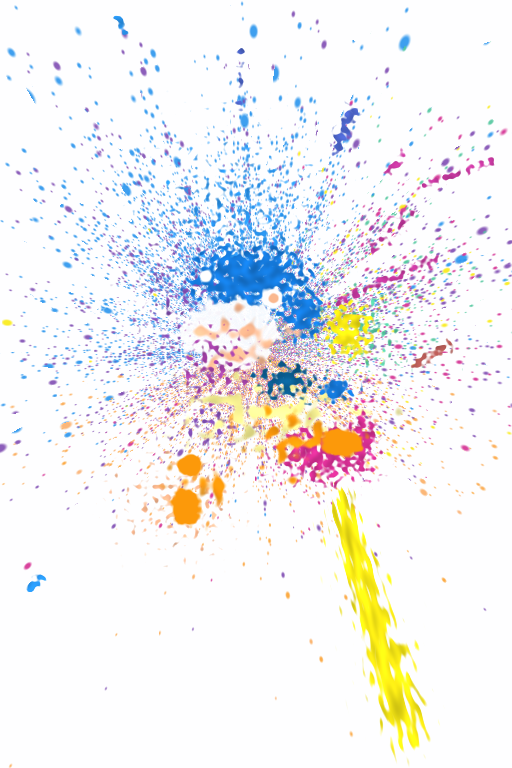
A WebGL 1 fragment shader for this background:

```glsl
precision highp float;
uniform vec2 u_resolution;

const float TAU = 6.2831853, FINE = 135., COARSE = 62.;
const vec3 PAPER = vec3(.995, .997, 1.);
const vec3 AZURE = vec3(.16, .58, .93);
const vec3 BLUE = vec3(.08, .47, .85);
const vec3 TEAL = vec3(.04, .36, .56);
const vec3 GREEN = vec3(.32, .78, .62);
const vec3 VIOLET = vec3(.5, .3, .7);
const vec3 MAGENTA = vec3(.83, .18, .57);
const vec3 PEACH = vec3(.98, .72, .56);
const vec3 ORANGE = vec3(.99, .6, .04);
const vec3 YELLOW = vec3(.98, .92, .08);
const vec3 RUST = vec3(.72, .36, .34);

vec2 hash2(vec2 p) {
  vec2 s = vec2(dot(p, vec2(127.1, 311.7)), dot(p, vec2(269.5, 183.3)));
  return fract(sin(s) * 43758.5);
}

float corner(vec2 cell, vec2 f, vec2 o) {
  float a = TAU * hash2(cell + o).x;
  return dot(vec2(cos(a), sin(a)), f - o);
}

float gradientNoise(vec2 p) {
  vec2 i = floor(p), f = fract(p), u = f * f * (3. - 2. * f);
  return mix(mix(corner(i, f, vec2(0, 0)), corner(i, f, vec2(1, 0)), u.x),
             mix(corner(i, f, vec2(0, 1)), corner(i, f, vec2(1, 1)), u.x), u.y);
}

// Grains whose coverage follows the density
vec3 powder(vec3 base, vec3 hue, float density, vec2 grain) {
  float soft = .06 + 90. / u_resolution.y;
  float cover = smoothstep(-soft, soft, gradientNoise(grain) + 1.25 * density - .7);
  vec3 tint = hue * (1. + .3 * gradientNoise(grain * .6 + 31.));
  return mix(base, tint, cover * smoothstep(.02, .15, density));
}

// Area holds centre and size
vec3 dust(vec3 base, vec3 hue, float amount, vec2 p, vec4 area, float scale) {
  vec2 d = (p - area.xy) / area.zw;
  return powder(base, hue, amount * exp(-dot(d, d)), p * scale + 300. * area.xy);
}

float spot(vec2 p, vec4 area) {
  float edge = .05 + 1. / (u_resolution.y * area.w);
  float wobble = .3 * gradientNoise(p * 70.) + .15 * gradientNoise(p * 160.);
  return smoothstep(edge, -edge, length((p - area.xy) / area.zw) - 1. + wobble);
}

// Clump along a segment between two ends
vec3 clump(vec3 base, vec3 hue, float amount, vec2 p, vec4 ends, float width) {
  vec2 a = p - ends.xy, b = ends.zw - ends.xy;
  float d = length(a - b * clamp(dot(a, b) / dot(b, b), 0., 1.)) / width;
  return powder(base, hue, amount * exp(-d * d), p * FINE + 50.);
}

// One radial fleck per log-polar cell: coverage and a random pick
vec2 fleck(vec2 p, float count, float density) {
  float r = max(length(p), .001);
  vec2 g = vec2(atan(p.y, p.x), log(r) / 1.7) * count / TAU;
  vec2 id = vec2(mod(floor(g.x), count), floor(g.y)) + count;
  vec2 place = hash2(id), trait = hash2(id + 57.3);
  float d = length(fract(g) - .5 - .4 * (place - .5)) - mix(.1, .32, trait.x * trait.x);
  float soft = .06 + .6 * count / (TAU * r * u_resolution.y);
  return vec2(step(hash2(id + 19.7).x, density) * smoothstep(soft, -soft, d), trait.y);
}

vec3 fleckColour(vec2 dir, float pick) {
  float right = smoothstep(.1, .8, dir.x), down = smoothstep(0., -.6, dir.y);
  vec3 c = mix(AZURE, VIOLET, step(.78 - .15 * abs(dir.x), pick));
  c = mix(c, GREEN, step(pick, .55 * right));
  c = mix(c, MAGENTA, step(pick, .36 * right + .15 * down));
  c = mix(c, YELLOW, step(pick, .12 * right));
  return mix(c, mix(PEACH, ORANGE, pick), step(abs(pick - .45), .28 * down));
}

void main() {
  vec2 p = (gl_FragCoord.xy - vec2(.5, .544) * u_resolution) / u_resolution.y;
  float r = length(p);
  vec2 dir = p / max(r, .001);
  vec3 col = PAPER;

  // Flying flecks, gathered into rays
  float reach = .75 * exp(-r * r / .042) + .12 * smoothstep(.62, .2, r);
  reach *= clamp(.65 + 1.7 * gradientNoise(dir * 9. + 4.), .12, 1.6);
  reach *= mix(.12, 1., smoothstep(-.26, .02, p.y));
  for (int i = 0; i < 5; i++) {
    vec2 f = fleck(p, 110. + 55. * float(i), reach);
    col = mix(col, fleckColour(dir, f.y), .9 * f.x);
  }

  // Blue crown and cloud
  col = dust(col, AZURE, .42, p, vec4(-.02, .16, .13, .14), FINE);
  col = dust(col, VIOLET, .36, p, vec4(-.09, .06, .08, .11), FINE);
  col = dust(col, BLUE, 1., p, vec4(-.008, .095, .085, .045), FINE);
  col = dust(col, BLUE, .9, p, vec4(.062, .047, .033, .038), FINE);

  // Pale heart with pink and violet dust
  col = mix(col, PAPER, .95 * spot(p, vec4(-.033, .022, .062, .046)));
  col = dust(col, PEACH, .55, p, vec4(-.02, .01, .075, .05), COARSE);
  col = dust(col, mix(VIOLET, MAGENTA, .4), .48, p, vec4(-.055, -.02, .07, .06), FINE);
  col = dust(col, VIOLET, .4, p, vec4(-.06, -.09, .07, .05), FINE);

  // Yellow, teal and magenta patches
  col = dust(col, mix(YELLOW, PAPER, .55), .6, p, vec4(.02, -.085, .13, .05), COARSE);
  col = dust(col, GREEN, .4, p, vec4(.14, .02, .07, .07), FINE);
  col = dust(col, YELLOW, .85, p, vec4(.12, .026, .036, .042), FINE);
  col = dust(col, TEAL, .75, p, vec4(.04, -.04, .045, .028), FINE);
  col = dust(col, BLUE, .8, p, vec4(.103, -.052, .028, .02), FINE);
  col = dust(col, MAGENTA, .8, p, vec4(.085, -.135, .066, .043), FINE);
  col = dust(col, MAGENTA, .8, p, vec4(.14, -.115, .02, .05), FINE);

  // Orange dust and clots
  col = dust(col, PEACH, .45, p, vec4(-.1, -.195, .085, .075), FINE);
  col = dust(col, ORANGE, .5, p, vec4(.055, -.11, .09, .055), COARSE);
  col = dust(col, ORANGE, .6, p, vec4(-.075, -.175, .045, .045), COARSE);
  col = mix(col, ORANGE, spot(p, vec4(-.092, -.205, .02, .025)));
  col = mix(col, ORANGE, spot(p, vec4(-.086, -.15, .016, .014)));
  col = mix(col, ORANGE, spot(p, vec4(.112, -.121, .027, .018)));

  // Bare gaps, one with a seed
  col = mix(col, PAPER, spot(p, vec4(.022, .068, .014, .014)));
  col = mix(col, PAPER, spot(p, vec4(-.065, .096, .008, .008)));
  col = mix(col, PEACH, spot(p, vec4(.023, .068, .006, .006)));

  // Yellow jet in widening filaments
  vec2 axis = normalize(vec2(.098, -.339)), q = p - vec2(.105, -.18);
  float along = dot(q, axis), across = dot(q, vec2(-axis.y, axis.x)) / (.7 + 1.3 * along);
  float span = smoothstep(-.02, .03, along) * smoothstep(.39, .3, along);
  float jet = .68 * exp(-across * across / .0005) + .24 * exp(-across * across / .003);
  col = powder(col, YELLOW, jet * span, vec2(across * 170., along * 42.));

  // Thrown clumps
  vec3 plum = mix(MAGENTA, VIOLET, .25), indigo = mix(BLUE, VIOLET, .5);
  col = clump(col, plum, .6, p, vec4(.096, .059, .233, .12), .009);
  col = clump(col, plum, .6, p, vec4(.174, .232, .194, .254), .009);
  col = clump(col, plum, .6, p, vec4(.22, .215, .305, .247), .007);
  col = clump(col, plum, .5, p, vec4(.155, .137, .2, .176), .014);
  col = clump(col, indigo, .75, p, vec4(.107, .267, .125, .31), .012);
  col = clump(col, indigo, .5, p, vec4(-.02, .31, -.02, .39), .006);
  col = clump(col, AZURE, .9, p, vec4(-.18, .432, -.171, .414), .005);
  col = clump(col, AZURE, .9, p, vec4(-.294, -.31, -.279, -.296), .007);
  col = clump(col, RUST, .65, p, vec4(.207, -.02, .253, .007), .008);

  gl_FragColor = vec4(clamp(col, 0., 1.), 1.);
}
```
